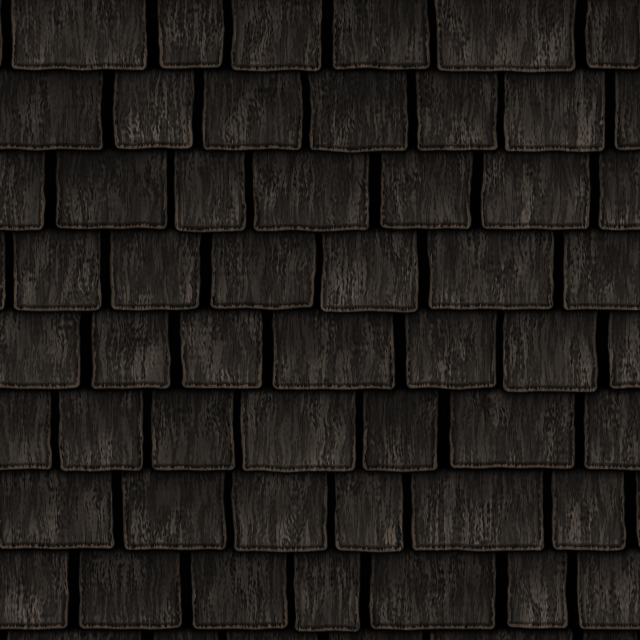
A WebGL 2 fragment shader for this texture:

```glsl
#version 300 es
precision highp float;
// Weathered dark wooden shingles: eight overlapping courses of six boards each.
// Each course is a row of rounded boxes between jittered joints; courses are
// layered from the lowest up, each casting a shadow on the one beneath it.

uniform vec2 u_resolution;
out vec4 fragColor;

const float COURSES = 8.0;
const float BOARDS = 6.0;

vec2 hash2(vec2 p) {
    vec3 q = fract(p.xyx * vec3(0.1031, 0.1030, 0.0973));
    q += dot(q, q.yzx + 33.33);
    return fract((q.xx + q.yz) * q.zy);
}

float corner(vec2 cell, vec2 offset, vec2 f) {
    return dot(hash2(cell + offset) * 2.0 - 1.0, f - offset);
}

float gradientNoise(vec2 p) {
    vec2 cell = floor(p), f = fract(p);
    vec2 s = f * f * f * (f * (f * 6.0 - 15.0) + 10.0);
    return mix(mix(corner(cell, vec2(0, 0), f), corner(cell, vec2(1, 0), f), s.x),
               mix(corner(cell, vec2(0, 1), f), corner(cell, vec2(1, 1), f), s.x), s.y);
}

// Random pair for a board or joint, periodic over the canvas
vec2 boardHash(float board, float course) {
    return hash2(vec2(mod(board, BOARDS) + 3.0, mod(course, COURSES) * 7.0 + 11.0));
}

// Joint position, in board widths
float joint(float board, float course) {
    return board + 0.5 * boardHash(board, course).x;
}

// Board side: half the gap plus a slow waver along its height
float sideInset(float board, float course, float y, float side) {
    vec2 h = boardHash(board, course);
    float waver = gradientNoise(vec2(y * 1.8 + h.x * 40.0, h.y * 50.0));
    float ragged = gradientNoise(vec2(y * 7.0 + h.y * 40.0, side * 9.0 + h.x * 30.0));
    return 0.035 + 0.035 * h.y + side * 0.05 * waver + 0.018 * ragged;
}

float roundedBox(vec2 p, vec2 halfSize, float radius) {
    vec2 q = abs(p) - halfSize + radius;
    return length(max(q, 0.0)) + min(max(q.x, q.y), 0.0) - radius;
}

// Weathered grain in board space
vec3 wood(vec2 p, vec2 seed, float d) {
    vec2 w = p + vec2(0.06 * gradientNoise(p * vec2(4.0, 3.0) + seed), 0.0);
    float broad = gradientNoise(w * vec2(9.0, 1.3) + seed);
    float fine = gradientNoise(w * vec2(27.0, 3.0) + seed.yx);
    float grit = gradientNoise(w * vec2(40.0, 17.0) + seed);
    float weather = smoothstep(-0.25, 0.3, gradientNoise(p * vec2(2.3, 1.7) + seed.yx));
    float worn = smoothstep(-0.1, 0.16, broad + 0.7 * fine + 0.4 * grit);
    float crack = 1.0 - smoothstep(0.0, 0.07, abs(gradientNoise(w * vec2(13.0, 1.1) + seed + 9.0)));

    float tone = mix(0.13, 0.215, worn * (0.35 + 0.65 * weather));
    tone += 0.06 * fine + grit * mix(0.03, 0.12, weather);
    tone *= 1.0 - 0.35 * crack * smoothstep(-0.2, 0.2, fine + 0.1);
    tone *= mix(1.27, 0.86, smoothstep(0.0, 0.85, p.y)) * (0.86 + 0.28 * fract(seed.x));
    vec3 color = max(tone, 0.02) * vec3(1.0, 0.9, 0.81);

    // Split groove and pale brown rim, strongest near the butt end
    float butt = mix(1.0, 0.45, smoothstep(0.05, 0.8, p.y));
    float edge = d + 0.03 * grit + 0.02 * fine;
    float groove = smoothstep(-0.1, -0.065, edge) * (1.0 - smoothstep(-0.055, -0.035, edge));
    float rim = smoothstep(-0.05, -0.03, edge) * (1.0 - smoothstep(-0.018, 0.0, edge));
    color *= 1.0 - 0.5 * groove * butt;
    color = mix(color, vec3(0.30, 0.24, 0.185), rim * butt * (0.55 + 0.5 * fine));
    return color * (1.0 - 0.75 * smoothstep(-0.022, 0.0, d));
}

// Color in rgb, signed distance in a; p in course heights, y from the butt line
vec4 shingle(vec2 p, float course) {
    float boardWidth = COURSES / BOARDS;
    float shift = fract(course * 0.38 + 0.3);
    float u = p.x / boardWidth - shift;
    float board = floor(u);
    board -= step(u, joint(board, course));

    float start = (joint(board, course) + shift) * boardWidth;
    float end = (joint(board + 1.0, course) + shift) * boardWidth;
    float left = start + sideInset(board, course, p.y, 1.0);
    float right = end - sideInset(board + 1.0, course, p.y, -1.0);
    vec2 h = boardHash(board, course);
    vec2 seed = h * 60.0 + 5.0;
    vec2 local = vec2(p.x - start, p.y);
    float bottom = 0.045 * h.y + 0.035 * gradientNoise(vec2(local.x * 2.5, 3.0) + seed) + 0.01;

    vec2 center = vec2(left + right, bottom + 1.35) * 0.5;
    float d = roundedBox(p - center, vec2(right - left, 1.35 - bottom) * 0.5, 0.075);
    vec3 color = wood(local, seed, d) * (1.0 - smoothstep(0.98, 1.09, p.y));
    return vec4(color, d);
}

void main() {
    vec2 p = gl_FragCoord.xy / u_resolution * COURSES - vec2(0.0, 0.085);
    float pixel = COURSES / u_resolution.y;
    vec3 color = vec3(0.012, 0.01, 0.009);
    for (float k = -1.0; k <= 1.0; k++) {
        float course = floor(p.y) + k;
        vec4 board = shingle(vec2(p.x, p.y - course), course);
        color *= 1.0 - 0.88 * exp(-13.0 * max(board.a, 0.0));
        color = mix(color, board.rgb, clamp(0.5 - board.a / pixel, 0.0, 1.0));
    }
    fragColor = vec4(color, 1.0);
}
```
